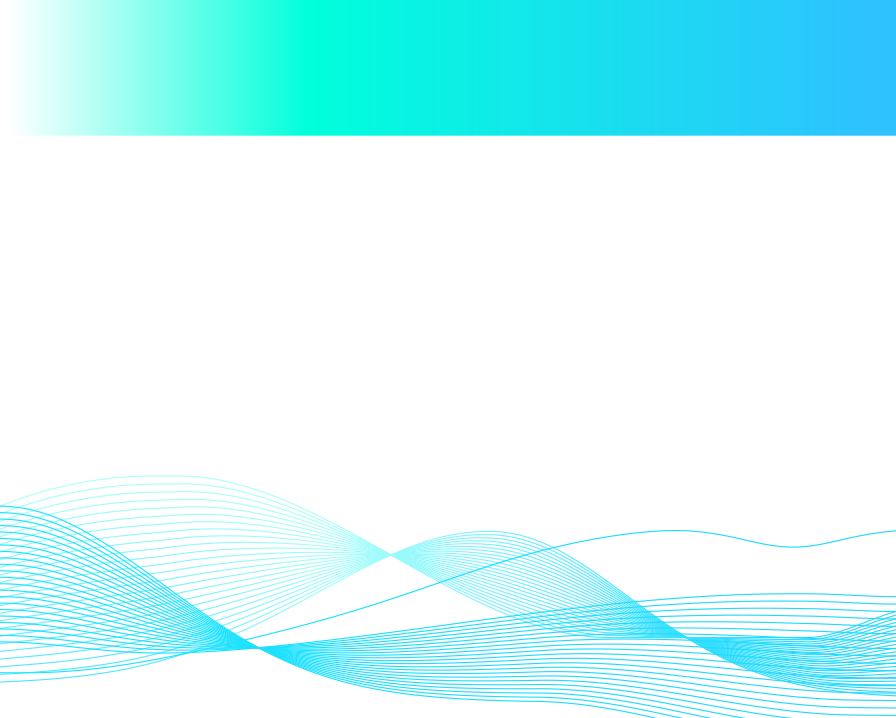
This background is drawn by a WebGL 2 fragment shader. Its source:

```glsl
#version 300 es
precision highp float;
// White page with a mint-to-blue header band and woven wave lines below.
// Each ribbon is a set of thin lines blended between two edge curves,
// which cross each other so that the ribbon appears to twist.
uniform vec2 u_resolution;
out vec4 fragColor;

float bell(float x, float center, float width) {
  float t = (x - center) / width;
  return exp(-t * t);
}

// Edge heights of the strong cyan ribbon: high at left, high at right
vec2 cyanEdges(float x) {
  float falling = 0.022 + 0.273 * bell(x, 0.0, 0.255) - 0.07 * smoothstep(0.6, 0.95, x);
  float rising = 0.087 + 0.019 * bell(x, 0.0, 0.12) + 0.086 * smoothstep(0.12, 0.88, x)
               - 0.004 * smoothstep(0.9, 1.0, x);
  return vec2(falling, rising);
}

// Edge heights of the pale ribbon, which twists twice
vec2 paleEdges(float x) {
  float leftDrop = max(0.0, 1.0 - x / 0.17);
  float arch = 0.337 - 0.225 * smoothstep(0.2, 0.68, x) - 0.042 * leftDrop * leftDrop
             + 0.042 * smoothstep(0.9, 1.03, x);
  float hill = 0.047 - 0.019 * smoothstep(0.2, 0.6, x)
             + 0.231 * bell(x, 0.55, x < 0.55 ? 0.265 : 0.215);
  return vec2(arch, hill);
}

// The lone line that runs up through both ribbons
float loneCurve(float x) {
  return 0.063 + 0.2 * smoothstep(0.03, 0.78, x)
       - 0.01 * bell(x, 0.42, 0.15) - 0.025 * bell(x, 0.885, 0.075);
}

// Coverage of a thin line, given vertical offset and slope in canvas heights
float lineCoverage(float offset, float slope) {
  float pixel = 1.0 / u_resolution.y;
  float halfWidth = max(0.0008, 0.5 * pixel);
  float dist = abs(offset) / sqrt(1.0 + slope * slope);
  return clamp((halfWidth - dist) / pixel + 0.5, 0.0, 1.0) * 0.0008 / halfWidth;
}

vec3 headerColor(float x) {
  vec3 mint = vec3(0.0, 1.0, 0.86);
  vec3 blue = vec3(0.18, 0.76, 1.0);
  vec3 color = mix(vec3(1.0), mint, smoothstep(0.0, 0.02, x) * clamp((x - 0.01) / 0.335, 0.0, 1.0));
  return mix(color, blue, clamp((x - 0.345) / 0.62, 0.0, 1.0));
}

void main() {
  vec2 uv = gl_FragCoord.xy / u_resolution;
  float x = uv.x;
  float aspect = u_resolution.x / u_resolution.y;
  float stepX = 0.001;
  float toSlope = 1.0 / (stepX * aspect);
  vec3 color = vec3(1.0);

  // Pale ribbon, deepening toward the right and the lower left
  vec2 edges = paleEdges(x);
  vec2 slopes = (paleEdges(x + stepX) - edges) * toSlope;
  const float PALE_LINES = 24.0;
  for (float i = 0.0; i < PALE_LINES; i++) {
    float t = i / (PALE_LINES - 1.0);
    float cover = lineCoverage(uv.y - mix(edges.x, edges.y, t), mix(slopes.x, slopes.y, t));
    float depth = max(smoothstep(0.3, 0.9, x), 0.7 * t * (1.0 - smoothstep(0.1, 0.45, x)));
    vec3 ink = mix(vec3(0.68, 1.0, 0.98), vec3(0.15, 0.86, 1.0), depth);
    color = mix(color, ink, cover);
  }

  // Strong cyan ribbon
  edges = cyanEdges(x);
  slopes = (cyanEdges(x + stepX) - edges) * toSlope;
  vec3 cyan = mix(vec3(0.1, 0.9, 1.0), vec3(0.14, 0.84, 1.0), x);
  const float CYAN_LINES = 22.0;
  for (float i = 0.0; i < CYAN_LINES; i++) {
    float t = i / (CYAN_LINES - 1.0);
    float cover = lineCoverage(uv.y - mix(edges.x, edges.y, t), mix(slopes.x, slopes.y, t));
    color = mix(color, cyan, cover);
  }

  // Lone line
  float height = loneCurve(x);
  float slope = (loneCurve(x + stepX) - height) * toSlope;
  color = mix(color, cyan, lineCoverage(uv.y - height, slope));

  // Header band with a softened lower edge
  float band = clamp((uv.y - 0.811) * u_resolution.y + 0.5, 0.0, 1.0);
  color = mix(color, headerColor(x), band);

  fragColor = vec4(color, 1.0);
}
```
